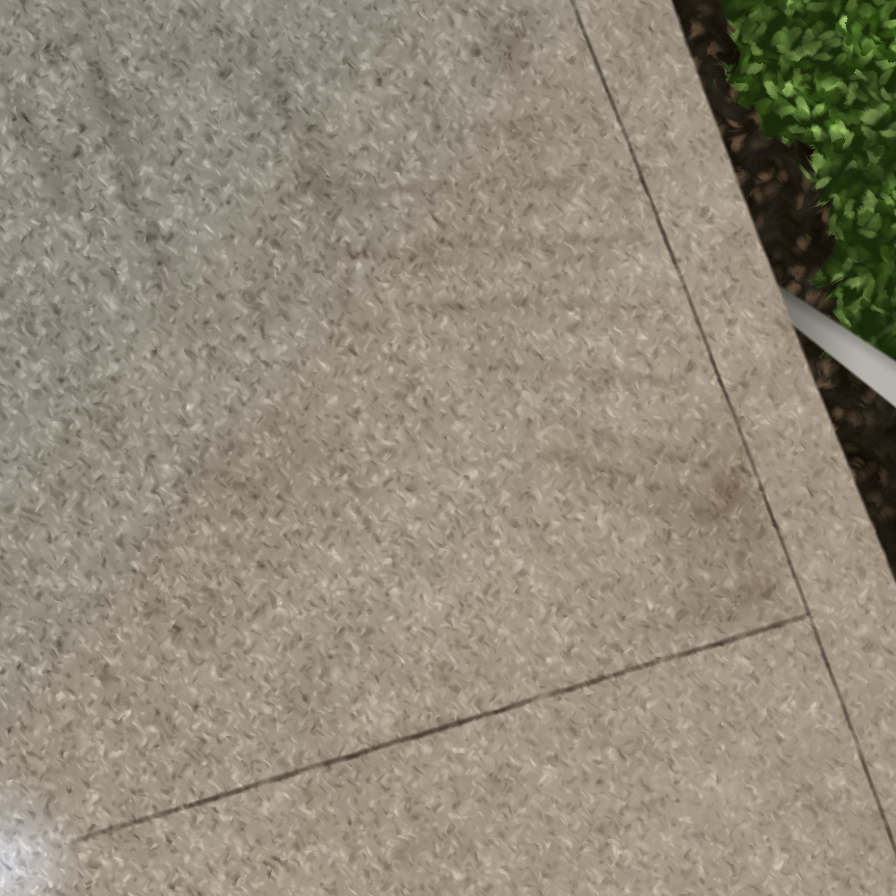
Write a WebGL 2 fragment shader that draws this texture.

```glsl
#version 300 es
precision highp float;
// Worn concrete slab with scored joints, beside dark soil, a pale edging strip and a leafy shrub.
uniform vec2 u_resolution;
out vec4 outColor;

vec2 hash2(vec2 p) {
  vec3 q = fract(p.xyx * vec3(0.1031, 0.1030, 0.0973));
  q += dot(q, q.yzx + 33.33);
  return fract((q.xx + q.yz) * q.zy);
}

// Cellular noise of turned ovals: x = distance, y = cell id, z = position along the oval.
vec3 ovals(vec2 p, float angle, float spread, float stretch) {
  vec3 best = vec3(9.0, 0.0, 0.0);
  for (int k = 0; k < 9; k++) {
    vec2 cell = floor(p) + vec2(k % 3 - 1, k / 3 - 1);
    vec2 d = p - cell - 0.1 - 0.8 * hash2(cell);
    float a = angle + spread * (hash2(cell + 71.0).x - 0.5);
    d = vec2(dot(d, vec2(cos(a), sin(a))), dot(d, vec2(-sin(a), cos(a))));
    float r = length(d * vec2(1.0, stretch));
    if (r < best.x) best = vec3(r, hash2(cell + 19.0).y, d.x);
  }
  return best;
}

// Layered, warped sines for soft mottling.
float mottle(vec2 p) {
  float sum = 0.0, amp = 0.5;
  for (int i = 0; i < 5; i++) {
    p += 0.6 * sin(p.yx * 1.3 + float(i) * 1.7);
    sum += amp * sin(p.x + 0.4) * sin(p.y + 1.1);
    p = mat2(1.5, 1.1, -1.1, 1.5) * p;
    amp *= 0.62;
  }
  return sum;
}

// Soft smear along a segment.
float smear(vec2 p, vec2 a, vec2 b, float width) {
  vec2 ab = b - a;
  float h = clamp(dot(p - a, ab) / dot(ab, ab), 0.0, 1.0);
  float d = length(p - a - ab * h) / width;
  return exp(-d * d);
}

float blot(vec2 p, vec2 center, vec2 size) {
  vec2 d = (p - center) / size;
  return exp(-dot(d, d));
}

vec3 concrete(vec2 p, float groove) {
  float cloud = mottle(p * 9.0), fine = mottle(p * 38.0 + 5.0);
  vec3 c = mix(vec3(0.555, 0.535, 0.49), vec3(0.635, 0.585, 0.52),
               smoothstep(-0.4, 0.55, p.x - 0.8 * p.y + 0.2));
  c += 0.018 * cloud + 0.03 * fine;

  // Smears running down the left and fanning out to the right
  vec2 q = p + 0.008 * vec2(fine, cloud);
  float dirt = 0.7 * smear(q, vec2(0.10, 0.93), vec2(0.19, 0.67), 0.011);
  dirt += 0.5 * smear(q, vec2(0.01, 0.90), vec2(0.07, 0.78), 0.013);
  dirt += 0.5 * smear(q, vec2(0.28, 0.95), vec2(0.35, 0.80), 0.012);
  dirt += 0.4 * smear(q, vec2(0.35, 0.80), vec2(0.39, 0.66), 0.013);
  for (float k = 0.0; k < 5.0; k++)
    dirt += (0.45 + 0.6 * fine) * smear(q, vec2(0.32 + 0.07 * k, 0.775 - 0.06 * k),
      vec2(0.69 + 0.025 * k, 0.80 - 0.057 * k - 0.006 * k * k), 0.008);

  // Dull patches, and brown stains by the joint corner
  dirt += 0.6 * blot(q, vec2(0.57, 0.95), vec2(0.022, 0.035));
  dirt += 0.5 * blot(q, vec2(0.58, 0.855), vec2(0.04, 0.02));
  dirt += 0.4 * blot(q, vec2(0.31, 0.48), vec2(0.08, 0.05));
  float stain = 0.8 * blot(q, vec2(0.82, 0.43), vec2(0.065, 0.09));
  stain += 0.5 * smear(q, vec2(0.63, 0.49), vec2(0.74, 0.44), 0.02);
  stain += 0.5 * smear(q, vec2(0.77, 0.31), vec2(0.86, 0.34), 0.018);
  stain *= (0.8 + 0.9 * fine) * smoothstep(0.005, -0.02, groove);
  c -= dirt * vec3(0.10, 0.105, 0.105) + stain * vec3(0.13, 0.14, 0.145);

  // Irregular slanted grit, stronger toward the left
  vec2 w = p + 0.0025 * sin(p.yx * 210.0 + 3.0 * fine);
  for (float i = 0.0; i < 3.0; i++) {
    vec3 g = ovals(w * (62.0 + 34.0 * i) + 13.0 * i, -1.0, 1.6, 1.7);
    float tone = 2.0 * g.y - 1.0;
    c += (0.085 - 0.03 * p.x) * smoothstep(0.75, 0.1, g.x) * tone * (0.4 + abs(tone));
  }
  return c;
}

void main() {
  vec2 p = gl_FragCoord.xy / u_resolution;
  float t = 1.0 - p.y, wear = mottle(p * 60.0);
  float groove = p.x - (0.638 + 0.40 * t - 0.02 * t * t) + 0.0012 * wear;
  float slab = p.x - (0.749 + 0.36 * t + 0.04 * t * t) + 0.001 * wear;

  // Slab, border groove, cross joint and corner glare
  vec3 color = concrete(p, groove);
  vec3 score = vec3(0.40, 0.42, 0.44);
  color *= 1.0 - score * (0.9 + 0.6 * wear) * smoothstep(0.0042, 0.0003, abs(groove));
  float joint = p.y - 0.06 - 0.307 * (p.x - 0.078) + 0.0018 * wear;
  float span = smoothstep(0.06, 0.12, p.x) * smoothstep(0.003, -0.003, groove);
  span *= 0.8 + 0.3 * blot(p, vec2(0.42, 0.15), vec2(0.25)) + 0.7 * wear;
  color *= 1.0 - score * span * smoothstep(0.0055, 0.0005, abs(joint));
  color += vec3(0.19, 0.23, 0.30) * blot(p, vec2(0.0, 0.035), vec2(0.06, 0.055));

  // Soil with chips of bark
  vec3 chip = ovals(p * 48.0 + 0.5 * wear, 0.6, 5.0, 1.4);
  vec3 soil = vec3(0.11, 0.095, 0.065) + 0.06 * wear;
  soil += vec3(0.27, 0.21, 0.16) * smoothstep(0.7, 0.1, chip.x) * chip.y * chip.y;

  // Shrub of layered small leaves with a ragged rim
  float rim = p.x - 0.81 - 0.115 * (1.0 - smoothstep(0.77, 0.93, p.y)) + 0.03 * wear;
  float light = 1.05 + 0.6 * mottle(p * 26.0) + 0.2 * smoothstep(0.8, 1.0, p.y);
  vec3 shrub = vec3(0.10, 0.16, 0.04);
  for (float i = 0.0; i < 3.0; i++) {
    vec3 leaf = ovals(p * (36.0 + 8.0 * i) + 7.0 * i + 0.3 * wear, 0.7, 4.5, 2.1);
    vec3 tint = mix(vec3(0.13, 0.21, 0.05), vec3(0.46, 0.56, 0.31), leaf.y * leaf.y);
    shrub = mix(shrub, tint * light * (0.95 + 0.5 * leaf.z), 0.8 * smoothstep(0.7, 0.3, leaf.x));
  }
  vec3 bed = mix(soil, shrub, smoothstep(-0.005, 0.007, rim) * step(0.6, p.y));

  // Pale edging strip, then join bed and slab
  float top = 0.68 - 0.65 * (p.x - 0.872) - p.y, low = p.y - 0.637 + 0.80 * (p.x - 0.885);
  vec3 pale = mix(vec3(0.46, 0.46, 0.43), vec3(0.70, 0.70, 0.67), smoothstep(0.87, 0.97, p.x));
  pale -= 0.13 * smoothstep(0.02, 0.0, top);
  bed = mix(bed, pale, smoothstep(-0.003, 0.003, min(top, low)));
  outColor = vec4(clamp(mix(color, bed, smoothstep(-0.003, 0.003, slab)), 0.0, 1.0), 1.0);
}
```
